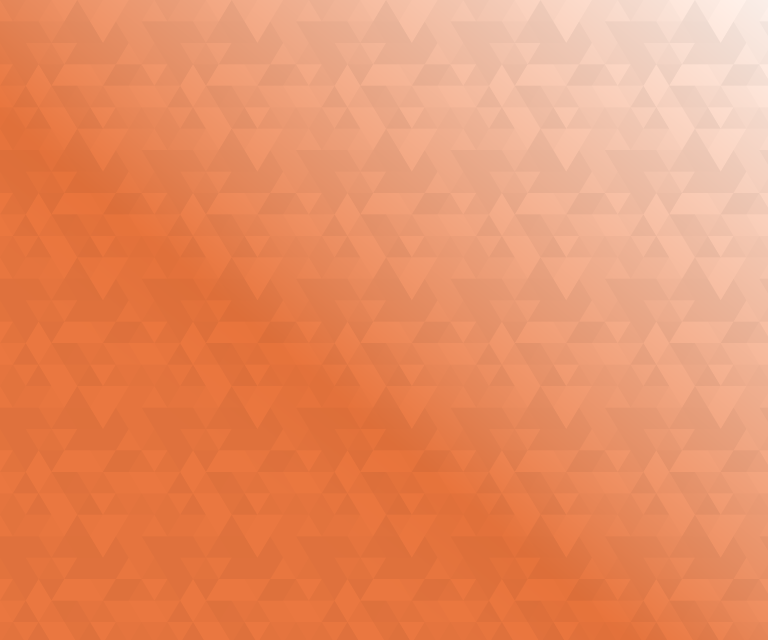
Write a Shadertoy shader that draws this background.

```glsl
// A diagonal glow from deep orange to near-white, faceted by a triangle mosaic.
// Skewed coordinates identify each triangle; a hash shades a 6 by 6 cell tile
// that repeats over the canvas. Supersampling smooths the facet edges.

float hash(vec2 p) {
    vec3 q = fract(p.xyx * vec3(0.1031, 0.1030, 0.0973));
    q += dot(q, q.yzx + 33.33);
    return fract((q.x + q.y) * q.z);
}

// Colour along the diagonal: 0 on the falling diagonal, 1 at the top right
vec3 glow(vec2 uv) {
    float t = uv.x + uv.y - 1.0;
    float rise = max(t, -0.18);
    vec3 color = vec3(0.908, 0.528, 0.345) + rise * vec3(0.07, 0.405, 0.565);
    // Slightly deeper band where the glow begins
    float band = (t + 0.18) / 0.13;
    return color - vec3(0.008, 0.012, 0.014) * exp(-band * band);
}

// 1 for the triangles of a row whose index lies between first and last
float accent(vec2 id, float row, float first, float last) {
    return id.y == row && id.x >= first && id.x <= last ? 1.0 : 0.0;
}

// Brightness of the triangle under a point, as a factor near 1
float facet(vec2 uv) {
    vec2 p = vec2(uv.x, 1.0 - uv.y) * 29.84;
    float row = floor(p.y);
    float column = floor(p.x + 0.5 * p.y) + floor(p.x - 0.5 * p.y);
    vec2 id = mod(vec2(column, row), vec2(12.0, 6.0));

    // A few tone levels let neighbours merge into larger facets
    float tone = floor(hash(id + 7.0) * 5.0) / 4.0;

    // Dark slabs and single dark triangles in the tile
    float dark = accent(id, 1.0, 5.0, 6.0) + accent(id, 3.0, 8.0, 9.0)
               + accent(id, 4.0, 4.0, 4.0) + accent(id, 5.0, 6.0, 6.0);
    tone = mix(tone, -0.1, dark);
    return 0.977 + 0.05 * tone;
}

void mainImage(out vec4 fragColor, in vec2 fragCoord) {
    float shade = 0.0;
    for (int i = 0; i < 9; i++) {
        vec2 offset = (vec2(i % 3, i / 3) - 1.0) / 3.0;
        shade += facet((fragCoord + offset) / iResolution.xy) / 9.0;
    }
    vec3 color = glow(fragCoord / iResolution.xy) * shade;
    fragColor = vec4(clamp(color, 0.0, 1.0), 1.0);
}
```
